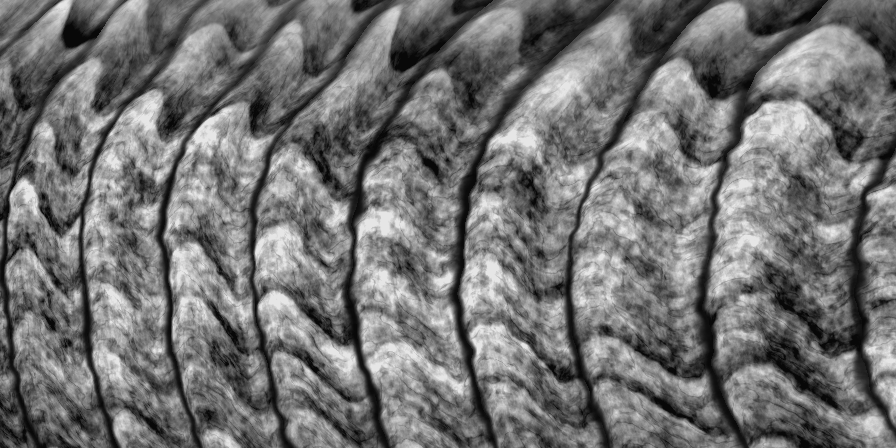
A Shadertoy shader for this texture:

```glsl
const float RIDGE_DENSITY = 5.70;   // ridges per canvas height at the left
const float RIDGE_WIDENING = 0.80;  // ridges broaden to the right
const float RIDGE_START = 1.0;
const float ROWS = 6.8;             // scales stacked along a ridge
const float ARCH_HEIGHT = 0.115;
const float CRACK_WIDTH = 0.055;
const float WOBBLE = 0.16;
const float FOCUS_END = 0.60;       // height where detail starts to soften
const vec3 SHADOW = vec3(0.03);
const vec3 LIGHT = vec3(0.90);

float hash(vec2 p) {
    return fract(sin(dot(p, vec2(127.1, 311.7))) * 43758.5453);
}

float noise(vec2 p) {
    vec2 i = floor(p), f = fract(p);
    f = f * f * (3.0 - 2.0 * f);
    return mix(mix(hash(i), hash(i + vec2(1, 0)), f.x),
               mix(hash(i + vec2(0, 1)), hash(i + vec2(1, 1)), f.x), f.y);
}

float fbm(vec2 p) {
    float sum = 0.0, amp = 0.5;
    for (int i = 0; i < 4; i++) {
        sum += amp * noise(p);
        p = mat2(1.6, 1.2, -1.2, 1.6) * p + 7.3;
        amp *= 0.55;
    }
    return sum / 1.01;
}

// Sideways sweep of the ridges: slight at the foot, strong at the top
float bend(float y) {
    float above = max(y - 0.45, 0.0), below = max(0.45 - y, 0.0);
    return 1.02 * above * above + 0.36 * below * below;
}

// Cross profile of a ridge: round crest at the left, trough at the right
float profile(float f) {
    float crest = smoothstep(-0.28, 0.18, f) * (1.0 - smoothstep(0.20, 0.86, f));
    return crest + 0.22 * smoothstep(0.78, 1.0, f);
}

void mainImage(out vec4 fragColor, in vec2 fragCoord) {
    vec2 p = fragCoord / iResolution.y;
    float blur = smoothstep(FOCUS_END, 1.0, p.y);

    // Ridge coordinates
    float x = p.x - bend(p.y);
    float u = RIDGE_DENSITY * x - RIDGE_WIDENING * x * x - RIDGE_START;
    u += WOBBLE * (1.0 + 1.6 * blur) * (noise(p * vec2(3.0, 6.0)) - 0.5);
    u += 0.06 * (1.0 - blur) * (noise(p * 32.0) - 0.5);
    float id = floor(u), f = fract(u);

    // Scale coordinates, bent over the crest
    float v = p.y - ARCH_HEIGHT * profile(f) * (0.8 + 0.4 * hash(vec2(id, 3.0)));
    float w = v * ROWS + 3.0 * hash(vec2(id, 9.0));
    w += 0.6 * (noise(vec2(u * 2.0, v * 6.0)) - 0.5);
    w += 0.14 * (1.0 - blur) * (fbm(p * 22.0) - 0.5);
    float edgeId = floor(w + 0.5), e = w - edgeId;
    float strength = 0.2 + 0.8 * hash(vec2(id, edgeId));
    strength *= 1.0 + 0.2 * blur;

    // Broad light and shade
    float crest = smoothstep(0.0, 0.14, f) * (1.0 - smoothstep(0.25, 0.60, f));
    float flank = smoothstep(0.30, 0.55, f) * (1.0 - smoothstep(0.68, 0.86, f));
    float patches = fbm(p * vec2(5.0, 6.0) + 4.0);
    float tone = 0.50 + 0.08 * crest - 0.15 * flank * (0.4 + patches);
    tone += 0.58 * (patches - 0.5);

    // Overlapping scale edges: lit rim below, shadow above
    float groove = smoothstep(-0.07, 0.02, e) * (1.0 - smoothstep(0.02, 0.42, e));
    float rim = smoothstep(-0.48, -0.14, e) * (1.0 - smoothstep(-0.14, 0.0, e));
    tone += strength * (0.17 * rim - 0.31 * groove);

    // Layers along the arches, grain down the crest, fine pits
    float layers = fbm(vec2(u * 2.5, v * 38.0));
    float grain = fbm(vec2(u * 18.0, v * 24.0));
    float pits = fbm(p * 64.0);
    float fissure = 1.0 - smoothstep(0.0, 0.08, abs(fbm(vec2(u * 6.0, v * 30.0)) - 0.5));
    float detail = 0.60 * (layers - 0.5) + 0.42 * (grain - 0.5) + 0.55 * (pits - 0.5);
    detail -= 0.13 * (fissure - 0.4);
    tone += detail * mix(1.0, 0.35, blur);

    // Hollows between the ridges near the top
    float hollow = smoothstep(0.45, 0.80, f) * smoothstep(0.35, 0.65, noise(p * vec2(6.0, 7.0)));
    tone -= 0.28 * blur * hollow;

    // Narrow broken crack with a soft shadow on its left
    float depth = noise(vec2(id * 5.0 + 2.0, p.y * 7.0));
    float width = CRACK_WIDTH * (0.5 + depth);
    float lit = smoothstep(0.0, width + 0.06 * blur, f);
    float deep = 1.0 - smoothstep(0.2 * width, 1.5 * width + 0.08 * blur, 1.0 - f);
    float crack = max(1.0 - lit, deep);
    tone *= 1.0 - crack * mix(0.96, 0.55, blur) * (0.78 + 0.22 * depth);
    tone *= 1.0 - 0.18 * smoothstep(0.78, 1.0, f) * (1.0 - lit * 0.3);

    // Darker foot
    tone *= mix(0.85, 1.0, smoothstep(0.0, 0.25, p.y));

    tone = clamp((tone - 0.46) * 1.15 + 0.515, 0.0, 1.0);
    fragColor = vec4(mix(SHADOW, LIGHT, tone), 1.0);
}
```
